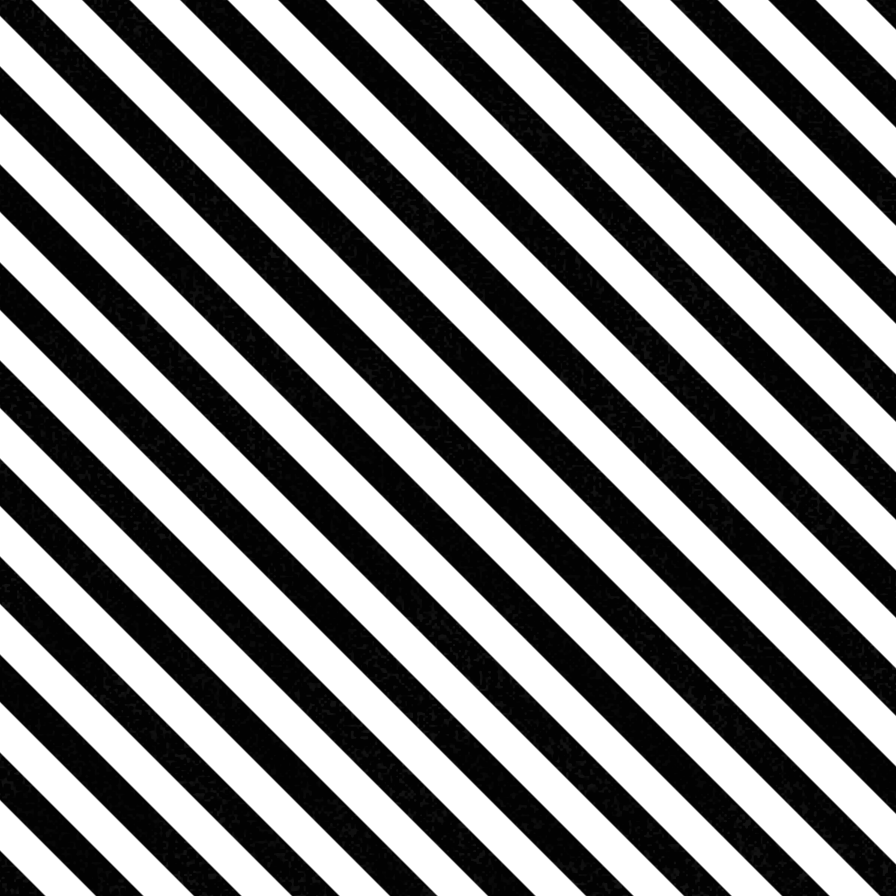
Write a Shadertoy shader that draws this pattern.

```glsl
const float PERIOD = 0.1094;      // stripe spacing along either axis
const float OFFSET = 0.0088;      // shift of the stripe centred on the diagonal
const float BLACK_SHARE = 0.484;  // dark part of each period
const float EDGE_SOFTNESS = 0.0012;
const float GRAIN_CELLS = 300.0;  // speck cells across the canvas
const float PATCH_CELLS = 14.0;   // patches of denser specks
const float GRAIN_STRENGTH = 0.065;
const vec3 PAPER = vec3(1.0);
const vec3 INK = vec3(0.007);

float hash(vec2 p) {
    return fract(sin(dot(p, vec2(127.1, 311.7))) * 43758.5453);
}

float valueNoise(vec2 p) {
    vec2 cell = floor(p);
    vec2 f = fract(p);
    f = f * f * (3.0 - 2.0 * f);
    float low = mix(hash(cell), hash(cell + vec2(1.0, 0.0)), f.x);
    float high = mix(hash(cell + vec2(0.0, 1.0)), hash(cell + vec2(1.0)), f.x);
    return mix(low, high, f.y);
}

// Signed distance to the nearest stripe edge, negative inside the ink
float stripeDistance(vec2 uv) {
    float across = uv.x + uv.y - 1.0 - OFFSET;
    float fromCentre = abs(fract(across / PERIOD + 0.5) - 0.5);
    return (fromCentre - 0.5 * BLACK_SHARE) * PERIOD * inversesqrt(2.0);
}

// Faint specks, gathered in uneven patches
float inkGrain(vec2 uv) {
    float specks = smoothstep(0.52, 0.9, valueNoise(uv * GRAIN_CELLS));
    float patches = smoothstep(0.2, 0.8, valueNoise(uv * PATCH_CELLS + 37.0));
    return GRAIN_STRENGTH * specks * mix(0.35, 1.0, patches);
}

void mainImage(out vec4 fragColor, in vec2 fragCoord) {
    float size = min(iResolution.x, iResolution.y);
    vec2 uv = fragCoord / size;

    float softness = max(EDGE_SOFTNESS, 0.7 / size);
    float paperMask = smoothstep(-softness, softness, stripeDistance(uv));

    vec3 ink = INK + inkGrain(uv);
    fragColor = vec4(mix(ink, PAPER, paperMask), 1.0);
}
```
